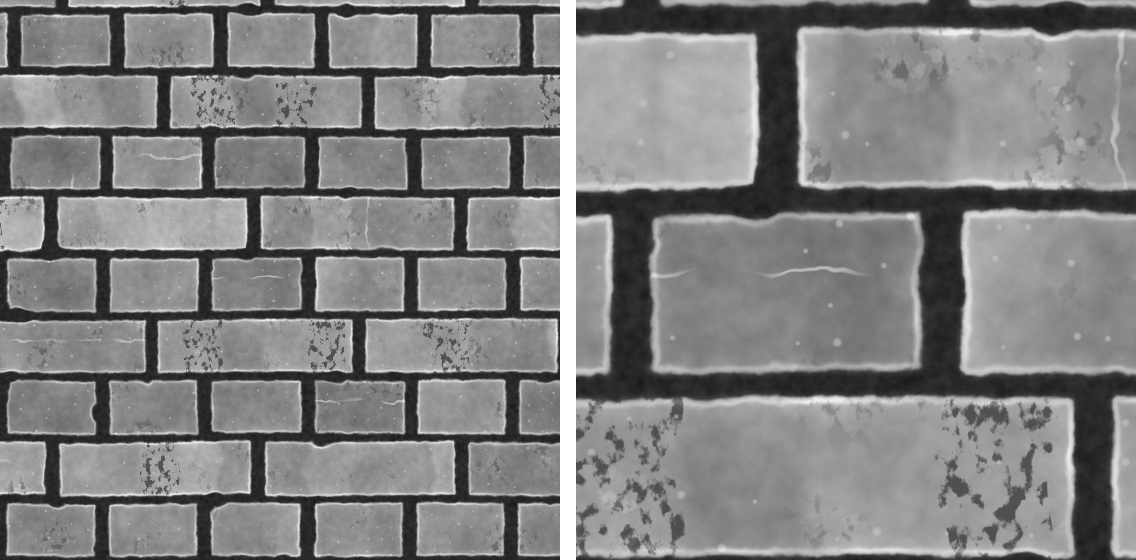
Left, the full canvas; right, a detail of the centre.
Write a Shadertoy shader that draws this texture.

```glsl
// Weathered grey brick wall: courses of short headers alternate with long stretchers.
// Each brick is a rounded box with a noise-worn outline, a pale rim, fired bands,
// mottling, pits, flecks and cracks, set in dark grainy mortar.

const float COURSE_HEIGHT = 0.1091;
const float HEADER_WIDTH = 0.1832;
const vec2 JOINT = vec2(0.0235, 0.0138);    // mortar widths
const float CORNER_RADIUS = 0.004;
const float EDGE_WEAR = 0.0034;
const float WALL_WARP = 0.006;
const float TOP_DRIFT = 0.022;              // sideways slip of the upper courses
const float HEADER_TONE = 0.535;
const float STRETCHER_TONE = 0.595;
const float TONE_SPREAD = 0.10;
const float RIM_WIDTH = 0.0019;
const float RIM_LIGHT = 0.23;
const float MORTAR_TONE = 0.155;
const float PIT_TONE = 0.24;
const float CRACK_TONE = 0.80;
const float FLECK_CELLS = 42.0;

vec2 hash2(vec2 p) {
    vec3 q = fract(p.xyx * vec3(0.1031, 0.1030, 0.0973));
    q += dot(q, q.yzx + 33.33);
    return fract((q.xx + q.yz) * q.zy);
}

float cornerSlope(vec2 cell, vec2 offset) {
    return dot(hash2(cell) * 2.0 - 1.0, offset);
}

float gradientNoise(vec2 p) {
    vec2 i = floor(p), f = p - i;
    vec2 u = f * f * f * (f * (f * 6.0 - 15.0) + 10.0);
    vec2 e = vec2(1.0, 0.0);
    float low = mix(cornerSlope(i, f), cornerSlope(i + e, f - e), u.x);
    float high = mix(cornerSlope(i + e.yx, f - e.yx), cornerSlope(i + 1.0, f - 1.0), u.x);
    return mix(low, high, u.y);
}

float fbm(vec2 p) {
    float sum = 0.0, gain = 1.0;
    for (int octave = 0; octave < 4; octave++) {
        sum += gain * gradientNoise(p);
        p = mat2(1.6, 1.2, -1.2, 1.6) * p + 17.3;
        gain *= 0.55;
    }
    return sum;
}

float roundedBox(vec2 p, vec2 halfSize) {
    vec2 q = abs(p) - halfSize + CORNER_RADIUS;
    return length(max(q, 0.0)) + min(max(q.x, q.y), 0.0) - CORNER_RADIUS;
}

// Small round flecks, at most one per cell
float flecks(vec2 uv) {
    vec2 cell = floor(uv * FLECK_CELLS);
    vec2 rnd = hash2(cell + 71.0);
    vec2 center = 0.25 + 0.5 * hash2(cell + 9.0);
    float radius = mix(0.03, 0.11, rnd.y * rnd.y);
    float dist = length(fract(uv * FLECK_CELLS) - center);
    return step(0.62, rnd.x) * (1.0 - smoothstep(radius * 0.5, radius + 0.05, dist));
}

void mainImage(out vec4 fragColor, in vec2 fragCoord) {
    vec2 uv = fragCoord / iResolution.y;
    float soft = max(0.0013, 1.0 / iResolution.y);

    // Bond layout: brick cell and position inside it
    vec2 wall = uv + WALL_WARP * vec2(gradientNoise(uv * 4.0), gradientNoise(uv * 3.0 + 40.0));
    float course = floor(wall.y / COURSE_HEIGHT);
    float isLong = mod(course, 2.0);
    float width = HEADER_WIDTH * (1.0 + isLong);
    float shift = isLong * width * (0.25 + 0.5 * floor(mod(course, 4.0) / 2.0));
    shift += TOP_DRIFT * smoothstep(5.0, 8.0, course) + 0.008 * (hash2(vec2(course, 3.0)).x - 0.5);
    float column = floor((wall.x - shift) / width);
    vec2 id = vec2(column, course) + 20.0;
    vec2 rnd = hash2(id), rnd2 = hash2(id + 57.0);
    vec2 size = vec2(width, COURSE_HEIGHT);
    vec2 local = vec2(wall.x - shift, wall.y) - (vec2(column, course) + 0.5) * size;

    // Worn outline with occasional chips
    vec2 halfSize = 0.5 * (size - JOINT) + 0.0022 * (rnd2 - 0.5);
    float tilt = 0.018 * (rnd.y - 0.5);
    float d = roundedBox(local + vec2(0.0, tilt * local.x), halfSize);
    d += EDGE_WEAR * fbm(uv * 38.0);
    d += 0.025 * max(gradientNoise(uv * 17.0 + 5.0) - 0.27, 0.0);

    // Fired bands across the brick; some are heavily pitted
    float along = (local.x / width + 0.5) * mix(2.0, 5.0, isLong);
    along += 0.35 * gradientNoise(uv * vec2(9.0, 16.0)) + rnd.x;
    vec2 bandSeed = vec2(floor(along), 0.0) + id * 7.0;
    float blend = smoothstep(0.82, 1.0, fract(along));
    vec2 band = mix(hash2(bandSeed), hash2(bandSeed + vec2(1.0, 0.0)), blend);

    // Brick face
    float mottle = fbm(uv * 13.0 + rnd * 30.0);
    float grain = fbm(uv * 75.0);
    float tone = mix(HEADER_TONE, STRETCHER_TONE, isLong) + TONE_SPREAD * (rnd.x - 0.5);
    tone += (band.x - 0.5) * mix(0.05, 0.15, isLong) + 0.10 * mottle + 0.055 * grain;
    tone += 0.05 * smoothstep(-0.016, -0.002, d);
    float worn = smoothstep(0.12, 0.5, gradientNoise(uv * 15.0 + 90.0) + 0.15 * rnd2.x);
    float pitted = max(0.45 * worn, 0.8 * smoothstep(0.86, 0.92, band.y) * isLong);
    float pits = smoothstep(0.02, 0.32, fbm(uv * vec2(85.0, 68.0) + 11.0));
    tone = mix(tone, PIT_TONE, pitted * pits);
    tone += 0.10 * worn * smoothstep(0.1, 0.4, -grain);
    tone = mix(tone, 0.78, 0.6 * flecks(uv));

    // Pale cracks on a few bricks, upright or level
    vec2 line = local + 0.012 * vec2(fbm(uv * 18.0), fbm(uv * 18.0 + 33.0));
    float side = rnd2.y > 0.5 ? line.x - (rnd.y - 0.5) * width * 0.5 : line.y - 0.012;
    float crack = 1.0 - smoothstep(0.0005, 0.0005 + 1.3 * soft, abs(side));
    crack *= step(0.76, rnd2.x) * smoothstep(-0.25, 0.25, gradientNoise(uv * 20.0));
    tone = mix(tone, CRACK_TONE, 0.75 * crack);

    // Light rim broken up by wear
    float rim = exp(-pow((d + 0.0028) / RIM_WIDTH, 2.0));
    tone += RIM_LIGHT * rim * clamp(0.7 + 0.9 * gradientNoise(uv * 24.0 + 60.0), 0.15, 1.2);

    // Mortar and final blend
    float mortar = MORTAR_TONE + 0.065 * fbm(uv * 115.0) + 0.035 * fbm(uv * 22.0 + 8.0);
    mortar += 0.07 * (1.0 - smoothstep(0.0, 0.004, d));
    float shade = mix(mortar, tone, 1.0 - smoothstep(-soft, soft, d));
    fragColor = vec4(vec3(clamp(shade, 0.06, 0.93)), 1.0);
}
```
